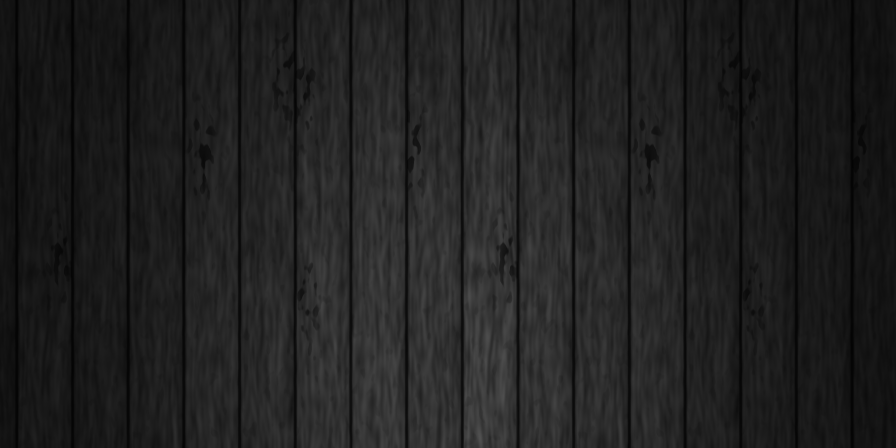
Give the GLSL for this texture, as a Shadertoy shader.

```glsl
const float PLANK_WIDTH = 0.1243;
const float FIRST_SEAM = 0.0375;
const float PLANK_CYCLE = 8.0;

vec2 gradientAt(vec2 cell) {
    float h = fract(sin(dot(cell, vec2(127.1, 311.7))) * 43758.55);
    float angle = 6.28318 * h;
    return vec2(cos(angle), sin(angle));
}

float gradientNoise(vec2 p) {
    vec2 i = floor(p), f = fract(p);
    vec2 w = f * f * f * (f * (f * 6.0 - 15.0) + 10.0);
    float a = dot(gradientAt(i), f);
    float b = dot(gradientAt(i + vec2(1, 0)), f - vec2(1, 0));
    float c = dot(gradientAt(i + vec2(0, 1)), f - vec2(0, 1));
    float d = dot(gradientAt(i + vec2(1, 1)), f - vec2(1, 1));
    return mix(mix(a, b, w.x), mix(c, d, w.x), w.y);
}

// Long fibres, stretched along the plank
float woodGrain(vec2 q, float seed) {
    vec2 s = vec2(seed * 13.7, seed * 5.3);
    float bend = gradientNoise(q * vec2(14.0, 4.0) + s) * 0.012;
    q.x += bend;
    float broad = gradientNoise(q * vec2(38.0, 2.5) + s);
    float fibre = gradientNoise(q * vec2(78.0, 8.0) + s.yx);
    float fine = gradientNoise(q * vec2(115.0, 22.0) - s);
    return 0.20 * broad + 0.30 * fibre + 0.32 * fine;
}

// Nested growth rings, strongest on the first plank of each cycle
float growthRings(vec2 q, float seed) {
    float warp = gradientNoise(q * vec2(22.0, 3.2) + seed * 9.1);
    float bands = sin(q.x * 330.0 + warp * 13.0);
    float strength = mix(0.04, 0.11, step(seed, 0.5));
    return bands * strength * smoothstep(-0.4, 0.3, warp);
}

// Dark flecks gathered in worn patches: plank, position across, height
float wornFlecks(vec2 q, float across, float seed) {
    vec3 patches[6] = vec3[6](
        vec3(3.0, 0.35, 0.66), vec3(4.0, 0.82, 0.83),
        vec3(5.0, 0.20, 0.33), vec3(5.0, 0.18, 0.79),
        vec3(7.0, 0.12, 0.67), vec3(0.0, 0.80, 0.43));
    float area = 0.0;
    for (int i = 0; i < 6; i++) {
        vec2 d = (vec2(across, q.y) - patches[i].yz) / vec2(0.22, 0.10);
        float samePlank = 1.0 - step(0.5, abs(seed - patches[i].x));
        area = max(area, samePlank * exp(-dot(d, d)));
    }
    float n = gradientNoise(q * vec2(62.0, 24.0) + seed * 7.9);
    n += 0.5 * gradientNoise(q * vec2(105.0, 55.0) - seed * 3.1);
    return smoothstep(0.12, 0.42, n + 0.28 * area - 0.10) * (0.12 + 0.5 * area);
}

// Dark groove with soft shoulders and a faint lit lip
float seamShade(float offset, float y, float pixel) {
    float wobble = gradientNoise(vec2(offset * 3.0, y * 30.0)) * 0.0008;
    float d = abs(offset + wobble);
    float groove = 1.0 - smoothstep(0.0012, 0.0030 + pixel, d);
    float shoulder = exp(-d / 0.0065);
    float lip = exp(-pow((offset - 0.0085) / 0.0025, 2.0));
    return (1.0 - 0.62 * groove) * (1.0 - 0.38 * shoulder) + 0.10 * lip;
}

// Broad pool of light near the bottom centre
float poolLight(vec2 p, vec2 centre) {
    vec2 d = (p - centre) / vec2(0.65, 1.0);
    return 0.066 + 0.160 * exp(-dot(d, d));
}

void mainImage(out vec4 fragColor, in vec2 fragCoord) {
    vec2 p = fragCoord / iResolution.y;
    float aspect = iResolution.x / iResolution.y;
    float pixel = 1.0 / iResolution.y;

    // Plank layout
    float column = (p.x - FIRST_SEAM) / PLANK_WIDTH;
    float across = fract(column);
    float seed = mod(floor(column), PLANK_CYCLE);
    vec2 q = vec2(across * PLANK_WIDTH, p.y);
    float seamOffset = (across - step(0.5, across)) * PLANK_WIDTH;

    // Wood surface
    float wood = 1.0 + woodGrain(q, seed) + growthRings(q, seed);
    wood *= 1.0 - wornFlecks(q, across, seed);
    wood *= 0.97 + 0.05 * sin(seed * 2.4 + 1.0);

    // Lighting
    float light = poolLight(p, vec2(0.5 * aspect, 0.13));
    float tone = light * wood * seamShade(seamOffset, p.y, pixel);
    fragColor = vec4(vec3(clamp(tone, 0.0, 1.0)), 1.0);
}
```
